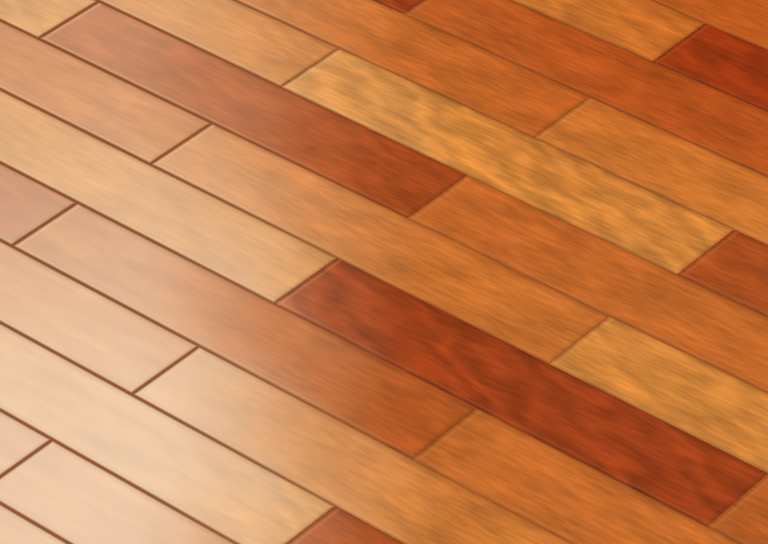
Write a Shadertoy shader that draws this texture.

```glsl
// Glossy hardwood floor seen at an angle: half-staggered planks in perspective.
// A projective map gives floor coordinates, a stepped fraction picks each
// plank's tone, gradient noise adds grain, and a broad sheen pales the left.

const vec3 DARK_WOOD  = vec3(0.60, 0.24, 0.10);
const vec3 MID_WOOD   = vec3(0.76, 0.41, 0.17);
const vec3 LIGHT_WOOD = vec3(0.82, 0.53, 0.24);
const vec3 SHEEN      = vec3(0.95, 0.82, 0.70);
const vec3 GROOVE     = vec3(0.48, 0.23, 0.09);
const float PLANK_ASPECT = 6.5;

vec2 gradientAt(vec2 cell) {
    float h = fract(sin(dot(cell, vec2(127.1, 311.7))) * 43758.5);
    return vec2(cos(6.2832 * h), sin(6.2832 * h));
}

float gradientNoise(vec2 p) {
    vec2 i = floor(p), f = p - i;
    vec2 w = f * f * f * (f * (f * 6.0 - 15.0) + 10.0);
    vec2 e = vec2(1.0, 0.0);
    float a = dot(gradientAt(i), f);
    float b = dot(gradientAt(i + e.xy), f - e.xy);
    float c = dot(gradientAt(i + e.yx), f - e.yx);
    float d = dot(gradientAt(i + e.xx), f - e.xx);
    return mix(mix(a, b, w.x), mix(c, d, w.x), w.y);
}

float fbm(vec2 p) {
    float sum = 0.0, amp = 0.6;
    for (int i = 0; i < 3; i++) {
        sum += amp * gradientNoise(p);
        p = p * 2.03 + 7.3;
        amp *= 0.5;
    }
    return sum;
}

// x runs along the planks in plank lengths, y across them in plank widths
vec2 floorCoords(vec2 p) {
    float depth = 1.0 + 0.005 * p.x + 0.222 * p.y;
    return vec2(0.899 * p.x + 1.499 * p.y,
                -3.96 * p.x + 8.144 * p.y - 0.299) / depth;
}

float stripe(float dist, float halfWidth, float aa) {
    return 1.0 - smoothstep(halfWidth - aa, halfWidth + aa, abs(dist));
}

vec3 woodTone(float tone) {
    vec3 lower = mix(DARK_WOOD, MID_WOOD, smoothstep(0.0, 0.45, tone));
    return mix(lower, LIGHT_WOOD, smoothstep(0.45, 1.0, tone));
}

// Fine fibres plus slanted bands that are strongest on very dark or light planks
float woodGrain(vec2 q, float tone, float seed) {
    vec2 s = q + vec2(seed * 17.0, seed * 5.0);
    float fibres = fbm(s * vec2(2.5, 20.0));
    float clouds = fbm(s * vec2(0.9, 3.0));
    float bands = sin(15.0 * q.y - 5.0 * q.x + 9.0 * fbm(s * vec2(0.8, 2.0)));
    float figured = smoothstep(0.25, 0.5, abs(tone - 0.5));
    return 0.13 * fibres + 0.16 * clouds + bands * mix(0.008, 0.05, figured);
}

void mainImage(out vec4 fragColor, in vec2 fragCoord) {
    vec2 p = fragCoord / iResolution.y;
    p.y = 1.0 - p.y;

    // Plank layout
    vec2 surface = floorCoords(p);
    vec2 aa = fwidth(surface) * vec2(PLANK_ASPECT, 1.0);
    float row = floor(surface.y);
    float along = surface.x - 0.489 * row - 0.655;
    float index = floor(along);
    vec2 local = vec2(along - index, surface.y - row);
    float tone = fract(0.605 + 0.45 * row + 0.25 * index);
    float seed = fract(0.618 * row + 0.371 * index);

    // Sheen edge shifts a little from plank to plank
    float edge = p.x + 0.12 * (0.5 - tone) + 0.12 * fbm(p * 3.0 + seed * 9.0);
    float sheen = 1.0 - smoothstep(0.22, 0.82, edge);
    float sheenAmount = sheen * mix(0.48, 0.92, smoothstep(0.0, 0.85, p.y));

    // Wood, redder toward the far right corner
    vec2 q = vec2(local.x * PLANK_ASPECT, local.y);
    vec3 color = woodTone(tone);
    float farCorner = smoothstep(0.6, 1.4, p.x) * (1.0 - smoothstep(0.0, 0.6, p.y));
    color *= mix(vec3(1.0), vec3(0.96, 0.80, 0.65), farCorner);
    color *= 1.0 + 1.4 * woodGrain(q, tone, seed);
    color = mix(color, SHEEN, sheenAmount);
    color *= 1.0 + 0.06 * sheen * fbm(q * vec2(0.7, 5.0) + seed * 11.0);

    // Grooves and lit bevels, crisper where the sheen falls
    float seamDist = min(local.y, 1.0 - local.y);
    float jointDist = min(local.x, 1.0 - local.x) * PLANK_ASPECT;
    float width = mix(0.010, 0.021, sheen);
    float groove = max(stripe(seamDist, width, aa.y),
                       stripe(jointDist, width * 1.3, aa.x));
    float bevel = max(stripe(1.0 - local.y - 0.05, 0.014, aa.y),
                      stripe(q.x - 0.065, 0.018, aa.x));
    float shade = 1.0 - smoothstep(0.0, 0.10, min(seamDist, jointDist));
    color *= 1.0 - 0.10 * shade;
    color = mix(color, SHEEN, bevel * mix(0.10, 0.38, sheen));
    color = mix(color, GROOVE, groove * mix(0.42, 0.78, sheen));

    fragColor = vec4(clamp(color, 0.0, 1.0), 1.0);
}
```
